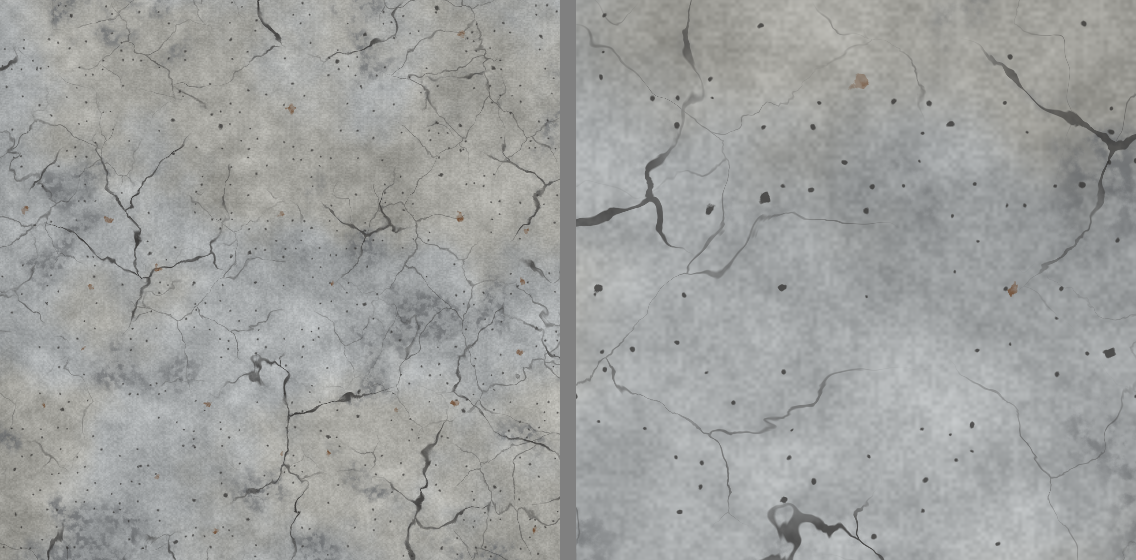
Left: the whole. Right: its middle third, enlarged.
This texture is drawn by a Shadertoy shader. Its source:

```glsl
// Weathered grey concrete: soft warm and cool blotches with fine grain,
// speckled stains, pits and rust flecks, crossed by broken cracks that
// follow the borders of warped Voronoi cells.

const vec3 WARM_GREY = vec3(0.638, 0.635, 0.612);
const vec3 COOL_GREY = vec3(0.630, 0.643, 0.648);
const vec3 STAIN = vec3(0.41, 0.42, 0.43);
const vec3 CRACK_DARK = vec3(0.19, 0.185, 0.18);
const vec3 RUST = vec3(0.42, 0.27, 0.16);

float hash(vec2 p) {
    return fract(sin(dot(p, vec2(127.1, 311.7))) * 43758.5453);
}

vec2 hash2(vec2 p) {
    return vec2(hash(p), hash(p + 57.3));
}

float noise(vec2 p) {
    vec2 cell = floor(p), f = fract(p);
    f = f * f * (3.0 - 2.0 * f);
    float low = mix(hash(cell), hash(cell + vec2(1, 0)), f.x);
    float high = mix(hash(cell + vec2(0, 1)), hash(cell + vec2(1, 1)), f.x);
    return mix(low, high, f.y);
}

float fbm(vec2 p) {
    float sum = 0.0, amplitude = 0.516;
    for (int i = 0; i < 5; i++) {
        sum += amplitude * noise(p);
        p = mat2(1.6, 1.2, -1.2, 1.6) * p + 7.7;
        amplitude *= 0.5;
    }
    return sum;
}

vec2 warp(vec2 p, float scale, float amount) {
    return p + amount * (vec2(fbm(p * scale), fbm(p * scale + 31.7)) - 0.5);
}

// Distance to the nearest Voronoi border, in cell units
float cellBorder(vec2 p) {
    vec2 base = floor(p), f = fract(p), nearest = vec2(0.0);
    float best = 8.0, border = 8.0;
    for (int y = -1; y <= 1; y++)
    for (int x = -1; x <= 1; x++) {
        vec2 o = vec2(x, y);
        vec2 r = o + hash2(base + o) - f;
        if (dot(r, r) < best) { best = dot(r, r); nearest = r; }
    }
    for (int y = -2; y <= 2; y++)
    for (int x = -2; x <= 2; x++) {
        vec2 o = vec2(x, y);
        vec2 r = o + hash2(base + o) - f;
        vec2 side = r - nearest;
        if (dot(side, side) > 1e-5)
            border = min(border, dot(0.5 * (r + nearest), normalize(side)));
    }
    return border;
}

// x: crack line, y: crumbled zone beside it
vec2 cracks(vec2 p, float scale, float width, float cutoff, float seed, float px) {
    vec2 q = warp(warp(p + seed, 6.0, 0.16), 32.0, 0.028);
    float d = cellBorder(q * scale) / scale;
    float present = smoothstep(cutoff, cutoff + 0.2, fbm(p * 6.0 + seed * 3.1));
    float w = width * present * (0.2 + 1.6 * noise(p * 70.0 + seed));
    float line = 1.0 - smoothstep(max(w - px, 0.0), w + px, d);
    float strength = present * (0.45 + 0.55 * noise(p * 45.0 + seed));
    return vec2(line * strength, exp(-d / 0.006) * present);
}

// Irregular spots, at most one per grid cell
float spots(vec2 p, float scale, float chance, float radius, float seed, float px) {
    vec2 q = warp(p, 110.0, radius * 2.2) * scale + seed;
    vec2 cell = floor(q);
    vec2 center = 0.25 + 0.5 * hash2(cell + 3.1);
    float size = radius * (0.4 + 0.6 * hash(cell + 9.4));
    float d = length(fract(q) - center) / scale;
    float shape = 1.0 - smoothstep(max(size - px, 0.0), size + px, d);
    return shape * step(hash(cell + 21.6), chance);
}

void mainImage(out vec4 fragColor, in vec2 fragCoord) {
    vec2 p = fragCoord / iResolution.y;
    float px = 1.0 / iResolution.y;

    // Blotches and grain
    float blotch = fbm(warp(p, 4.0, 0.12) * 7.0 + 4.2);
    float mottle = fbm(p * 38.0 + 11.0);
    float grain = noise(p * 410.0) + 0.6 * noise(p * 190.0 + 5.0) - 0.8;
    float tint = smoothstep(0.36, 0.64, fbm(p * 4.5 + 19.0));
    vec3 color = mix(WARM_GREY, COOL_GREY, tint);
    color += 0.17 * (blotch - 0.5) + 0.13 * (mottle - 0.5) + 0.075 * grain;

    // Pale worn patches
    float worn = smoothstep(0.58, 0.76, fbm(warp(p, 9.0, 0.06) * 9.0 + 43.0));
    color += 0.05 * worn;

    // Smudges broken into fine speckles
    float smudge = smoothstep(0.57, 0.76, fbm(warp(p, 8.0, 0.08) * 9.0 + 71.0));
    float speckle = smoothstep(0.38, 0.72, fbm(p * 130.0 + 2.0));
    color = mix(color, STAIN, smudge * (0.25 + 0.55 * speckle));

    // Main cracks and hairlines
    vec2 major = cracks(p, 5.0, 0.0022, 0.46, 2.3, px);
    vec2 hair = cracks(p, 9.0, 0.0007, 0.40, 6.9, px);
    color = mix(color, STAIN, 0.5 * major.y * speckle + 0.15 * hair.y * speckle);
    color = mix(color, CRACK_DARK, max(0.9 * major.x, 0.5 * hair.x));

    // Pits and rust flecks
    float pits = spots(p, 62.0, 0.14, 0.0018, 5.0, px);
    pits = max(pits, spots(p, 21.0, 0.10, 0.0038, 13.0, px));
    color = mix(color, CRACK_DARK, 0.75 * pits);
    float rust = spots(p, 9.0, 0.16, 0.0070, 37.0, px);
    color = mix(color, RUST, rust * (0.35 + 0.5 * speckle));

    fragColor = vec4(clamp(color, 0.0, 1.0), 1.0);
}
```
